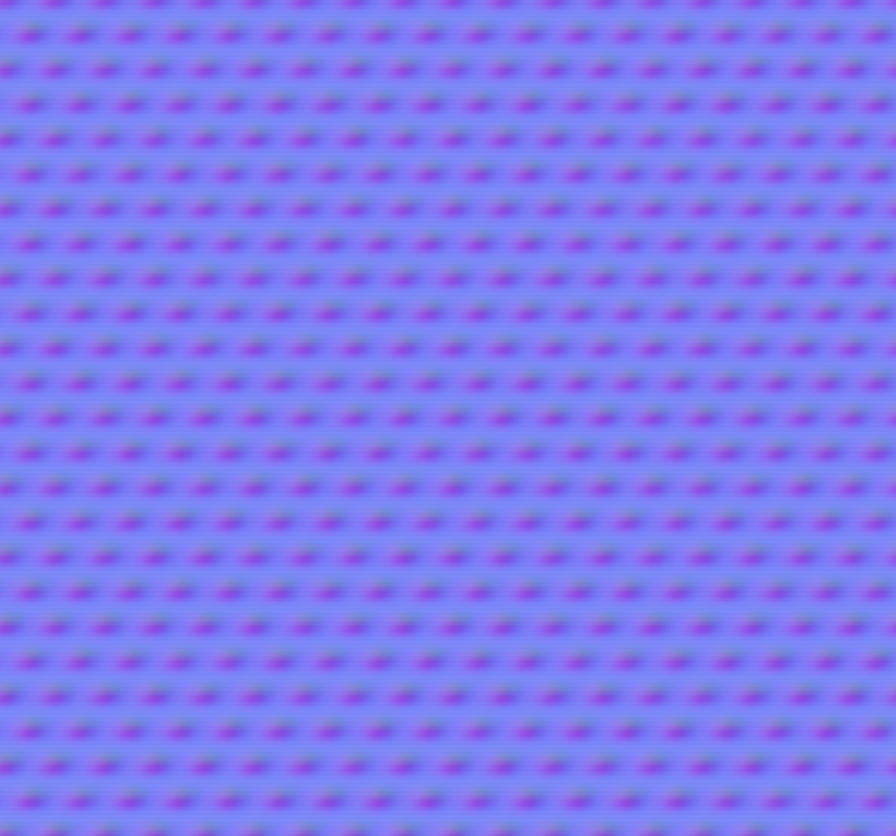
Reproduce this texture map procedurally as a WebGL 2 fragment shader.

```glsl
#version 300 es
precision highp float;
// Tiling normal map of soft oval dimples in staggered rows.

uniform vec2 u_resolution;
out vec4 outColor;

const float TAU = 6.2831853;
const vec2 REPEATS = vec2(18.0, 24.0);        // dimples across, rows down
const vec2 PHASE = vec2(0.14, 0.04);          // first dimple, in cells
const float STAGGER = 0.5;                    // shift of every other row

const vec3 FLAT_COLOR = vec3(0.497, 0.512, 0.975);
const vec3 LOWER_TINT = vec3(0.012, -0.195, -0.068);
const vec3 UPPER_TINT = vec3(-0.012, 0.035, -0.145);
const vec3 RIDGE_TINT = vec3(-0.010, 0.022, 0.0);

const vec2 LOWER_CENTER = vec2(-0.03, -0.10);
const vec2 LOWER_RADIUS = vec2(0.29, 0.21);
const vec2 UPPER_CENTER = vec2(0.03, 0.19);
const vec2 UPPER_RADIUS = vec2(0.29, 0.21);
const vec2 SIDE_RADIUS = vec2(0.30, 0.36);
const float SIDE_TILT = 0.55;                 // red slope across a dimple
const float SLANT = 0.12;                     // rise of the lower lobe
const float VARIATION = 0.08;                 // depth change between dimples
const float STREAKS_PER_ROW = 8.0;
const float STREAK_STRENGTH = 0.005;

float hash(vec2 p) {
    vec3 q = fract(vec3(p.xyx) * 0.1031);
    q += dot(q, q.yzx + 33.33);
    return fract((q.x + q.y) * q.z);
}

float blob(vec2 p, vec2 radius) {
    p /= radius;
    return exp(-dot(p, p));
}

// Color offset of one dimple, d measured in cells from its center.
vec3 dimple(vec2 d) {
    vec2 low = d - LOWER_CENTER;
    low.y -= SLANT * low.x;
    vec3 tint = LOWER_TINT * blob(low, LOWER_RADIUS);
    tint += UPPER_TINT * blob(d - UPPER_CENTER, UPPER_RADIUS);
    tint.r -= SIDE_TILT * d.x * blob(d, SIDE_RADIUS);
    return tint;
}

void main() {
    vec2 cell = gl_FragCoord.xy / u_resolution * REPEATS - PHASE;
    float nearestRow = floor(cell.y + 0.5);
    vec3 color = FLAT_COLOR;

    // Smooth ridges between rows, with faint horizontal streaks
    color -= RIDGE_TINT * cos(TAU * cell.y);
    color += STREAK_STRENGTH * sin(TAU * STREAKS_PER_ROW * cell.y);

    // Overlapping dimples from the neighboring cells
    for (int j = -1; j <= 1; j++) {
        float row = nearestRow + float(j);
        float shift = STAGGER * mod(row, 2.0);
        float nearestColumn = floor(cell.x - shift + 0.5);
        for (int i = -1; i <= 1; i++) {
            float column = nearestColumn + float(i);
            vec2 id = mod(vec2(column, row), REPEATS);
            float depth = 1.0 + VARIATION * (hash(id) - 0.5);
            color += depth * dimple(cell - vec2(column + shift, row));
        }
    }
    outColor = vec4(clamp(color, 0.0, 1.0), 1.0);
}
```
